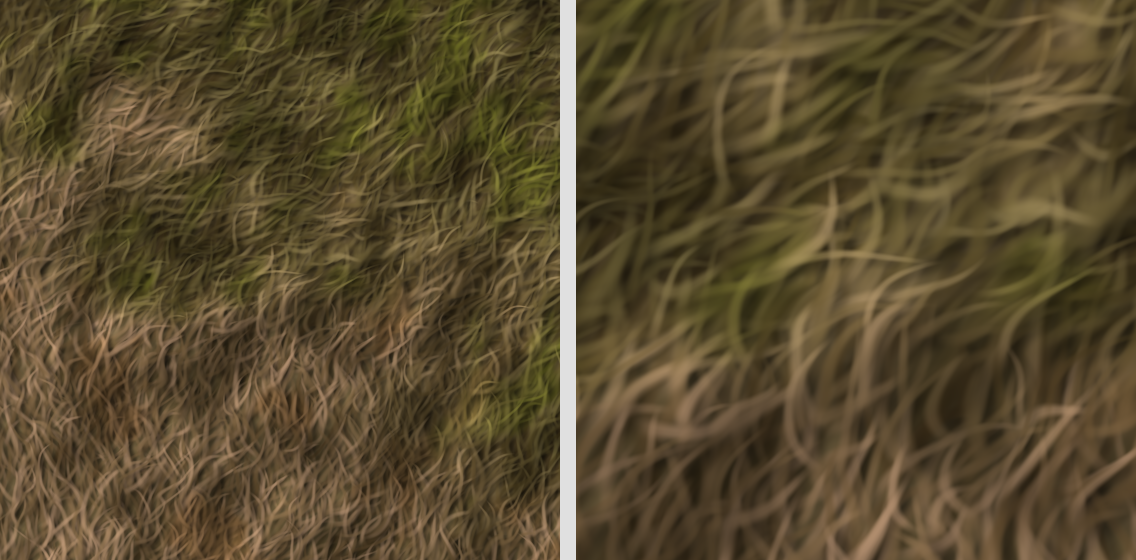
Left, the full canvas; right, a detail of the centre.
Write a three.js fragment shader that draws this texture.

```glsl
varying vec2 vUv;

const int LAYERS = 18;
const float COARSE_GRID = 10.0;   // cells across, longest blades
const float FINE_GRID = 23.0;     // cells across, shortest blades
const float BLADE_WIDTH = 0.0056; // half width
const float BLADE_REACH = 0.92;   // half length in cells
const float BLADE_ALPHA = 0.62;
const float SHADOW = 0.13;
const float LEAN_SPREAD = 1.5;
const float WAVINESS = 0.010;
const float CLUMP_LIGHT = 0.75;

const vec3 SOIL = vec3(0.17, 0.125, 0.045);
const vec3 UMBER = vec3(0.27, 0.215, 0.11);
const vec3 STRAW = vec3(0.435, 0.37, 0.245);
const vec3 PALE = vec3(0.63, 0.54, 0.42);
const vec3 LEAF = vec3(0.35, 0.36, 0.10);
const vec3 RUST = vec3(0.36, 0.25, 0.13);
const vec3 OLIVE_TINT = vec3(0.92, 0.97, 0.80);
const vec3 DRY_TINT = vec3(1.06, 0.99, 1.0);

vec4 hash4(vec3 p) {
  vec4 q = fract(p.xyzx * vec4(0.1031, 0.1030, 0.0973, 0.1099));
  q += dot(q, q.wzxy + 33.33);
  return fract((q.xxyz + q.yzzw) * q.zywx);
}

float noise(vec2 p) {
  vec2 i = floor(p);
  vec2 f = fract(p);
  f = f * f * (3.0 - 2.0 * f);
  float a = hash4(vec3(i, 71.0)).x;
  float b = hash4(vec3(i + vec2(1.0, 0.0), 71.0)).x;
  float c = hash4(vec3(i + vec2(0.0, 1.0), 71.0)).x;
  float d = hash4(vec3(i + 1.0, 71.0)).x;
  return mix(mix(a, b, f.x), mix(c, d, f.x), f.y);
}

float fbm(vec2 p) {
  return 0.55 * noise(p) + 0.30 * noise(p * 2.1 + 17.3) + 0.15 * noise(p * 4.3 + 41.7);
}

// Leaning frame: y runs along the blade, x across it
vec2 leanFrame(vec2 p, float lean) {
  float c = cos(lean);
  float s = sin(lean);
  return vec2(c * p.x - s * p.y, s * p.x + c * p.y);
}

vec3 grassRamp(float tone) {
  vec3 col = mix(SOIL, UMBER, smoothstep(0.0, 0.33, tone));
  col = mix(col, STRAW, smoothstep(0.25, 0.68, tone));
  return mix(col, PALE, smoothstep(0.62, 1.0, tone));
}

void main() {
  vec2 uv = vUv;

  // Large patches: green growth, fresh leaves, rusty litter, light and dark clumps
  float growth = 0.5 + 0.9 * (uv.y - 0.5) + 0.55 * (uv.x - 0.5)
    + 1.1 * (fbm(uv * 3.5 + 5.2) - 0.5);
  float green = smoothstep(0.25, 0.75, growth);
  vec2 tuft = leanFrame(uv, 0.6) * vec2(13.0, 8.0);
  float fresh = green * smoothstep(0.50, 0.74, fbm(tuft + 23.0));
  float rust = (1.0 - green) * smoothstep(0.56, 0.76, fbm(tuft + 61.0));
  float clump = fbm(tuft * 1.1 + 88.0) - 0.5;
  float patchTone = mix(0.10, -0.06, green) + 0.30 * clump;

  // Direction field
  float lean = mix(0.20, 0.95, 0.5 * (uv.x + uv.y))
    + 1.0 * (noise(uv * 3.6 + 9.0) - 0.5);
  vec2 p = uv + WAVINESS * (vec2(noise(uv * 19.0), noise(uv * 19.0 + 53.0)) - 0.5);

  // Blurred undergrowth
  vec2 streak = leanFrame(p, 0.6) * vec2(75.0, 18.0);
  float under = 0.22 + 0.45 * fbm(streak) + patchTone;
  vec3 col = grassRamp(under);
  col = mix(col, RUST * (0.5 + under), 0.6 * rust);
  col = mix(col, LEAF * (0.5 + under), 0.6 * fresh);

  // Curved blades, back to front
  for (int layer = 0; layer < LAYERS; layer++) {
    float id = float(layer);
    float depth = id / float(LAYERS - 1);
    float grid = mix(COARSE_GRID, FINE_GRID, fract(id * 0.618));
    vec2 g = p * grid + hash4(vec3(id, 3.0, 7.0)).xy * 20.0;
    vec2 cell = floor(g);
    for (int j = -1; j <= 1; j++) {
      for (int i = -1; i <= 1; i++) {
        vec2 c = cell + vec2(float(i), float(j));
        vec4 h = hash4(vec3(c, id + 11.0));
        vec4 k = hash4(vec3(c, id + 47.0));
        vec2 q = leanFrame(g - c - h.xy, lean + LEAN_SPREAD * (h.z - 0.5));
        float t = q.y / (BLADE_REACH * mix(0.55, 1.0, k.x));
        float bend = 0.6 * (k.y - 0.5) * (t * t - 0.3) + 0.025 * sin(4.0 * t + 6.28 * k.z);
        float across = (q.x - bend) / grid;
        float width = BLADE_WIDTH * mix(0.65, 1.3, k.w) * (1.0 - 0.35 * t);
        float ends = 1.0 - smoothstep(0.45, 1.0, abs(t));
        float blade = ends * (1.0 - smoothstep(0.1 * width, width, abs(across)));
        float shade = ends * (1.0 - smoothstep(0.0, 1.8 * width, abs(across - 1.3 * width)));

        float tone = 0.25 + 0.54 * h.w + 0.16 * depth + 0.07 * t + patchTone;
        vec3 bladeCol = grassRamp(tone) * mix(DRY_TINT, OLIVE_TINT, green);
        bladeCol = mix(bladeCol, LEAF * (0.45 + tone), fresh * (0.35 + 0.5 * k.z));
        bladeCol = mix(bladeCol, RUST * (0.5 + tone), 0.45 * rust);
        col *= 1.0 - SHADOW * shade;
        col = mix(col, bladeCol, BLADE_ALPHA * blade);
      }
    }
  }

  // Broad light over the clumps
  col *= 1.0 + CLUMP_LIGHT * clump;
  gl_FragColor = vec4(col, 1.0);
}
```
